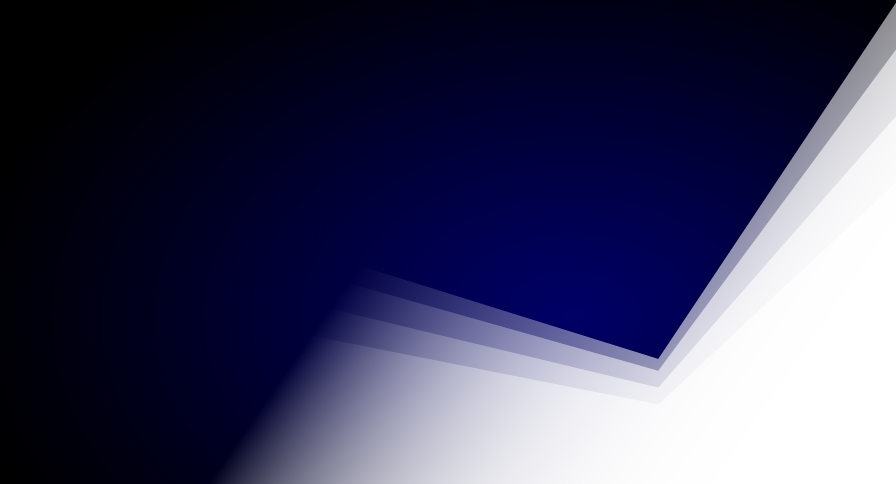
Reproduce this background procedurally as a WebGL 1 fragment shader.

```glsl
precision highp float;

uniform vec2 u_resolution;

const vec3 BLACK = vec3(0.0);
const vec3 DEEP_BLUE = vec3(0.0, 0.0, 0.40);
const vec3 WHITE = vec3(1.0);

// Elliptical blue glow fading to black
vec3 glow(vec2 p, vec2 center, vec2 radius) {
  float d = length((p - center) / radius);
  return mix(DEEP_BLUE, BLACK, smoothstep(-0.04, 1.04, d) * 0.3 + clamp(d, 0.0, 1.0) * 0.7);
}

// Signed distance to the line through a corner with a given slope
float lineDistance(vec2 p, vec2 corner, float slope) {
  vec2 q = p - corner;
  return (q.y - slope * q.x) / sqrt(1.0 + slope * slope);
}

// Coverage of the area below a V-shaped edge
float foldCoverage(vec2 p, vec2 corner, float leftSlope, float rightSlope, float pixel) {
  float d = min(lineDistance(p, corner, leftSlope), lineDistance(p, corner, rightSlope));
  return 1.0 - smoothstep(-0.6 * pixel, 0.6 * pixel, d);
}

// Linear opacity ramp across a diagonal
float diagonalFade(vec2 p, vec2 start, vec2 direction, float span) {
  return clamp(dot(p - start, normalize(direction)) / span, 0.0, 1.0);
}

// One translucent sheet; depth runs from the top fold (0) to the lowest (1)
vec3 addSheet(vec3 color, vec2 p, float depth, float opacity, float pixel) {
  vec2 corner = vec2(1.360, mix(0.2585, 0.1645, depth));
  float leftSlope = mix(-0.312, -0.198, depth);
  float rightSlope = mix(1.498, 0.932, depth);
  float coverage = foldCoverage(p, corner, leftSlope, rightSlope, pixel);
  return mix(color, WHITE, coverage * opacity);
}

void main() {
  float pixel = 1.0 / u_resolution.y;
  vec2 p = gl_FragCoord.xy * pixel;

  vec3 color = glow(p, vec2(1.184, 0.348), vec2(1.27, 0.84));

  // Four overlapping sheets share one diagonal fade
  float opacity = diagonalFade(p, vec2(0.742, 0.449), vec2(0.82, -0.57), 1.08);
  color = addSheet(color, p, 0.0, opacity, pixel);
  color = addSheet(color, p, 0.26, opacity, pixel);
  color = addSheet(color, p, 0.63, opacity, pixel);
  color = addSheet(color, p, 1.0, opacity, pixel);

  gl_FragColor = vec4(color, 1.0);
}
```
